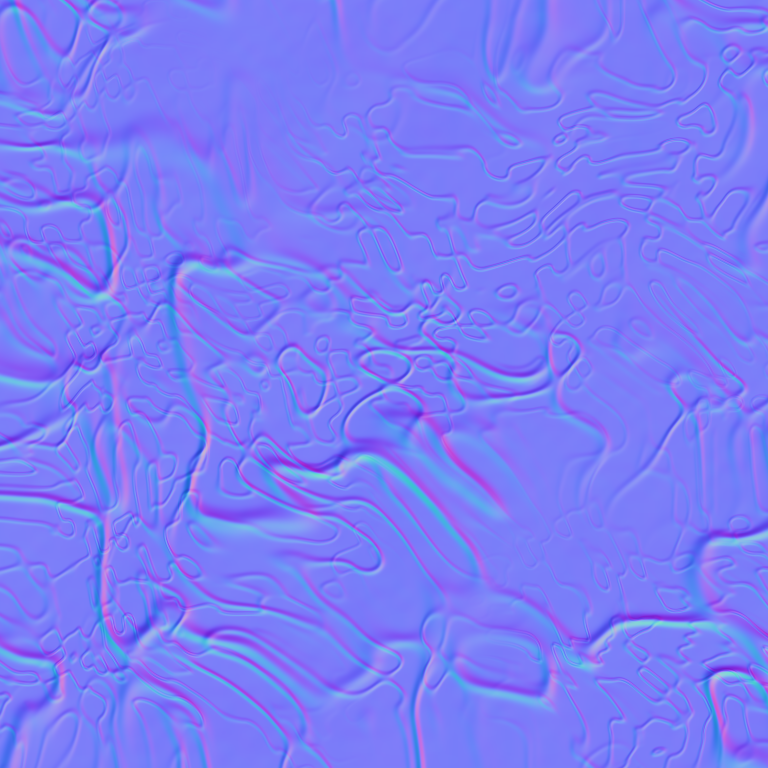
Reproduce this texture map procedurally as a Shadertoy shader.

```glsl
// Tangent-space normal map of a crumpled surface with thin, swirling creases.

float hash(vec2 cell) {
    return fract(sin(dot(cell, vec2(127.1, 311.7))) * 43758.5453);
}

// Smooth value noise in 0..1
float noise(vec2 p) {
    vec2 i = floor(p), f = fract(p);
    f = f * f * (3.0 - 2.0 * f);
    return mix(mix(hash(i), hash(i + vec2(1, 0)), f.x),
               mix(hash(i + vec2(0, 1)), hash(i + vec2(1, 1)), f.x), f.y);
}

vec2 noise2(vec2 p) {
    return vec2(noise(p), noise(p + vec2(37.2, 71.9)));
}

// Crease height: narrow ridges along the mid-level contours of warped noise
float creaseHeight(vec2 p) {
    // Two warps bend the creases; the shear favours the falling diagonal
    vec2 q = 8.5 * p + 1.7 * (p.x + p.y);
    q += 1.6 * noise2(5.0 * p + 3.7);
    q += 0.6 * noise2(11.0 * p + 19.3);

    float height = 0.0, amplitude = 1.0;
    for (int octave = 0; octave < 3; octave++) {
        float level = 2.0 * noise(q) - 1.0;
        // Patches of calm and of strong folding
        float strength = smoothstep(0.15, 0.9, noise(4.5 * p + 13.7 * float(octave) + 5.1));
        height += amplitude * strength * exp(-50.0 * level * level);
        q = mat2(1.6, 1.2, -1.2, 1.6) * q + 23.4;
        amplitude *= 0.48;
    }

    // Broad swells and faint grain
    return height + 0.5 * noise(9.0 * p + 41.0) + 0.06 * noise(55.0 * p);
}

void mainImage(out vec4 fragColor, in vec2 fragCoord) {
    vec2 p = fragCoord / iResolution.y;

    // Central differences, wide enough to soften the finest creases
    vec2 e = vec2(0.0024, 0.0);
    vec2 slope = vec2(creaseHeight(p + e.xy) - creaseHeight(p - e.xy),
                      creaseHeight(p + e.yx) - creaseHeight(p - e.yx)) / (2.0 * e.x);

    // Green points down the canvas
    vec3 normal = normalize(vec3(vec2(-0.0056, 0.0062) * slope, 1.0));
    vec3 color = vec3(0.483, 0.49, 0.49) + vec3(0.5, 0.5, 0.487) * normal;
    fragColor = vec4(color, 1.0);
}
```
